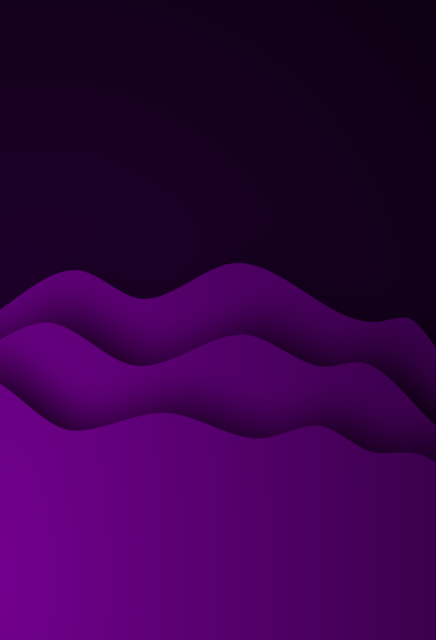
Reproduce this background procedurally as a WebGL 2 fragment shader.

```glsl
#version 300 es
precision highp float;
// Three layered purple paper waves with soft shadows under a dark violet sky.

uniform vec2 u_resolution;
out vec4 fragColor;

const int KNOTS = 8;

// Height of a wave that eases between its crests and troughs.
float waveHeight(vec2 knots[KNOTS], float x) {
    float height = knots[0].y;
    for (int i = 1; i < KNOTS; i++) {
        float rise = knots[i].y - knots[i - 1].y;
        height += rise * smoothstep(knots[i - 1].x, knots[i].x, x);
    }
    return height;
}

// Darken what lies behind a wave, then lay the wave over it.
vec3 addWave(vec3 behind, vec3 fill, vec2 knots[KNOTS], vec2 uv, float shadow) {
    // Soft shadow, shifted to the right and blurred along the ridge
    float shade = 0.0;
    for (int i = -2; i <= 2; i++) {
        float x = uv.x - 0.045 + 0.02 * float(i);
        float above = uv.y - waveHeight(knots, x);
        shade += (1.0 - smoothstep(-0.085, 0.085, above)) / 5.0;
    }
    behind *= 1.0 - shadow * shade;

    // Smooth paper edge
    float pixel = 1.0 / u_resolution.y;
    float depth = waveHeight(knots, uv.x) - uv.y;
    return mix(behind, fill, smoothstep(-pixel, pixel, depth));
}

void main() {
    vec2 uv = gl_FragCoord.xy / u_resolution;

    // Crests and troughs, from left to right
    vec2 backWave[KNOTS] = vec2[](
        vec2(-0.115, 0.482), vec2(0.172, 0.578), vec2(0.330, 0.533), vec2(0.546, 0.589),
        vec2(0.856, 0.497), vec2(0.927, 0.504), vec2(1.092, 0.388), vec2(1.3, 0.388));
    vec2 middleWave[KNOTS] = vec2[](
        vec2(-0.077, 0.453), vec2(0.105, 0.496), vec2(0.322, 0.428), vec2(0.556, 0.477),
        vec2(0.747, 0.427), vec2(0.820, 0.434), vec2(1.073, 0.310), vec2(1.3, 0.310));
    vec2 frontWave[KNOTS] = vec2[](
        vec2(-0.057, 0.414), vec2(0.172, 0.327), vec2(0.374, 0.355), vec2(0.594, 0.315),
        vec2(0.724, 0.335), vec2(0.872, 0.292), vec2(0.939, 0.293), vec2(1.073, 0.258));

    // Sky glow fading towards the upper right
    float skyFade = length((uv - vec2(0.1, 0.5)) * vec2(0.7, 1.1));
    vec3 color = mix(vec3(0.125, 0.0, 0.175), vec3(0.035, 0.0, 0.055), min(skyFade, 1.0));

    // Paper glow spreading from the lower left
    float paperFade = length((uv - vec2(0.0, 0.1)) * vec2(1.0, 0.6));
    vec3 paper = mix(vec3(0.45, 0.0, 0.56), vec3(0.23, 0.0, 0.30), min(paperFade, 1.1));

    // Waves from back to front
    color = addWave(color, paper * 0.96, backWave, uv, 0.25);
    color = addWave(color, paper * 0.98, middleWave, uv, 0.9);
    color = addWave(color, paper, frontWave, uv, 0.9);

    fragColor = vec4(color, 1.0);
}
```
